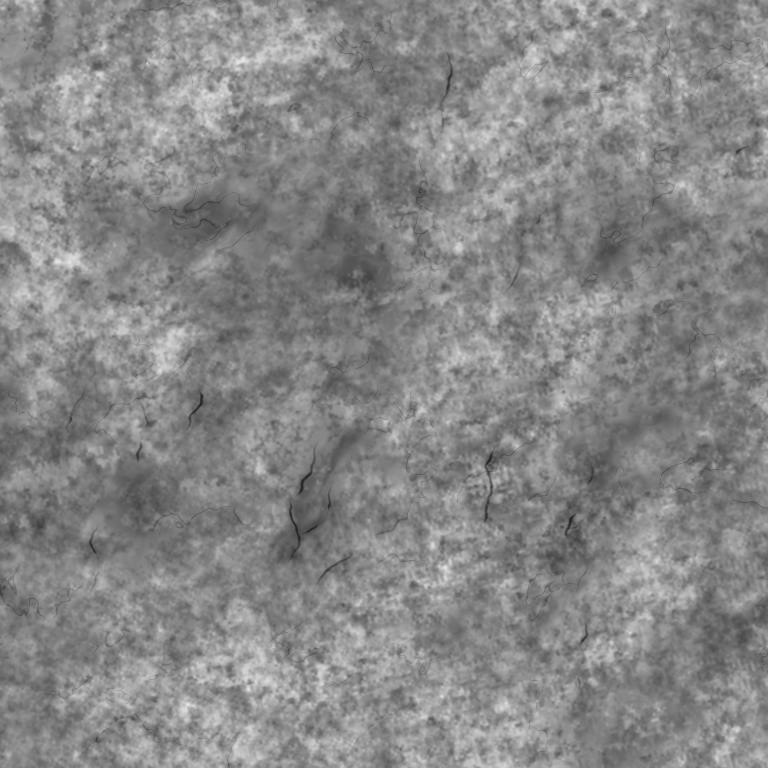
Give the GLSL for this texture, as a WebGL 1 fragment shader.

```glsl
precision highp float;
// Weathered grey rock: mottled stains, pale crust, gritty grain and steep cracks.
uniform vec2 u_resolution;

float hash(vec2 p) {
  return fract(sin(dot(p, vec2(127.1, 311.7))) * 43758.5453);
}

// Value noise centred on zero.
float noise(vec2 p) {
  vec2 cell = floor(p), f = fract(p);
  f = f * f * (3.0 - 2.0 * f);
  float low = mix(hash(cell), hash(cell + vec2(1.0, 0.0)), f.x);
  float high = mix(hash(cell + vec2(0.0, 1.0)), hash(cell + 1.0), f.x);
  return mix(low, high, f.y) - 0.5;
}

float fbm(vec2 p, int octaves, float gain) {
  float sum = 0.0, weight = 0.5;
  for (int i = 0; i < 6; i++) {
    if (i >= octaves) break;
    sum += weight * noise(p);
    p = mat2(1.62, 1.22, -1.22, 1.62) * p + 17.3;
    weight *= gain;
  }
  return sum;
}

// Darkness of a few scattered, wandering cracks with a soft shadow.
float cracks(vec2 p, float pixel) {
  float dark = 0.0;
  for (int i = 0; i < 13; i++) {
    float id = float(i);
    vec2 q = p - vec2(hash(vec2(id, 3.1)), hash(vec2(id, 7.7)));
    float angle = mix(0.75, 1.6, hash(vec2(id, 12.4)));
    vec2 dir = vec2(cos(angle), sin(angle));
    float along = dot(q, dir);
    float halfLength = mix(0.03, 0.11, hash(vec2(id, 21.9)));
    float across = dot(q, vec2(-dir.y, dir.x));
    across += 0.07 * fbm(vec2(along * 16.0 + id * 9.0, id), 4, 0.5);
    float taper = 1.0 - smoothstep(0.2, 1.0, abs(along) / halfLength);
    float broken = smoothstep(-0.3, 0.1, noise(vec2(along * 45.0, id + 30.0)));
    float width = 0.0018 * taper * broken;
    float line = 1.0 - smoothstep(width * 0.3, width + pixel, abs(across));
    float shadow = exp(-abs(across) * (across > 0.0 ? 160.0 : 65.0));
    dark += taper * (0.2 * line * broken + 0.07 * shadow);
  }
  return min(dark, 0.3);
}

void main() {
  vec2 p = gl_FragCoord.xy / u_resolution.y;
  float pixel = 1.0 / u_resolution.y;

  // Coordinates drawn out along the rising diagonal, with ragged warping.
  vec2 slant = mat2(0.66, -0.85, 0.6, 0.96) * p;
  vec2 warp = vec2(fbm(p * 9.0, 4, 0.6), fbm(p * 9.0 + 41.0, 4, 0.6));
  vec2 q = slant + 0.09 * warp;

  float broad = fbm(q * 4.5 + 3.0, 5, 0.55);
  float mottle = fbm(q * 17.0 + 60.0, 4, 0.65);
  float grain = fbm(p * 62.0, 3, 0.85);
  float rough = smoothstep(-0.16, 0.14, broad + 0.4 * mottle);

  float grey = 0.54 + 0.36 * broad + 0.27 * mottle;
  grey += grain * mix(0.24, 0.42, rough);

  // Pale crust and dark stains with crumbled edges.
  float crust = fbm(q * 7.0 + 88.0, 4, 0.55) + 0.22 * grain;
  grey += 0.075 * smoothstep(0.06, 0.17, crust);
  float stain = fbm(q * 6.0 + 131.0, 4, 0.6) + 0.25 * grain;
  grey -= 0.085 * smoothstep(0.07, 0.2, stain);

  // Dark pits and short hairline fissures in the rough areas.
  float pits = fbm(p * 80.0 + 9.0, 2, 0.6) + 0.3 * mottle;
  grey -= 0.1 * rough * smoothstep(0.14, 0.28, pits);
  float vein = abs(fbm(q * 15.0 + 205.0, 4, 0.5));
  float veinArea = smoothstep(0.03, 0.2, noise(p * 13.0 + 70.0));
  grey -= 0.1 * veinArea * (1.0 - smoothstep(0.0, 0.014, vein));

  grey -= cracks(p, pixel);
  gl_FragColor = vec4(vec3(clamp(grey, 0.16, 0.9)), 1.0);
}
```
